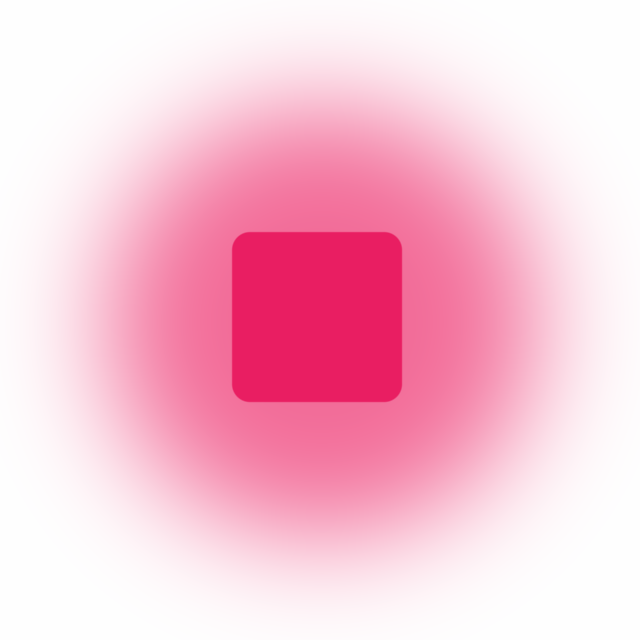
Reproduce this background procedurally as a WebGL 1 fragment shader.

```glsl
precision highp float;
// A crimson rounded square in front of a soft round pink glow on white.

uniform vec2 u_resolution;

// Signed distance to a rounded box centred on the origin.
float roundedBox(vec2 p, vec2 halfSize, float radius) {
  vec2 q = abs(p) - halfSize + radius;
  return length(max(q, 0.0)) + min(max(q.x, q.y), 0.0) - radius;
}

// Smooth approximation of the cumulative normal distribution.
float gaussianEdge(float z) {
  return 1.0 / (1.0 + exp(-1.5976 * z - 0.0706 * z * z * z));
}

void main() {
  vec2 uv = gl_FragCoord.xy / u_resolution;
  float pixel = 1.0 / min(u_resolution.x, u_resolution.y);
  vec3 crimson = vec3(0.914, 0.118, 0.384);

  // Blurred disc
  float glowRadius = length(uv - vec2(0.503, 0.497));
  float glow = 0.66 * gaussianEdge((0.326 - glowRadius) / 0.088);
  vec3 color = mix(vec3(0.998), crimson + vec3(0.01, 0.0, 0.0), glow);

  // Solid square
  float square = roundedBox(uv - vec2(0.4954, 0.5046), vec2(0.1328), 0.028);
  color = mix(color, crimson, 1.0 - smoothstep(-pixel, pixel, square));

  gl_FragColor = vec4(color, 1.0);
}
```
